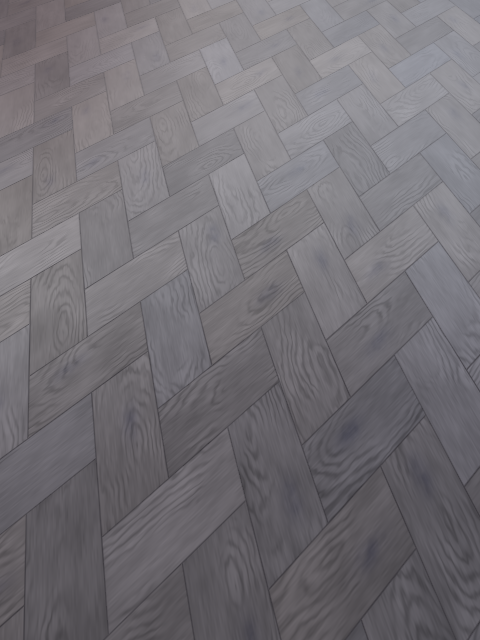
A WebGL 2 fragment shader for this texture:

```glsl
#version 300 es
precision highp float;
// Grey oak herringbone floor seen in perspective under soft window light.
// Each pixel is projected onto the floor plane, assigned to a 2:1 plank,
// then given that plank's tone, cone-cut wood grain, knot and dark joint.
uniform vec2 u_resolution;
out vec4 fragColor;

float hash(vec2 p) {
    vec3 h = fract(vec3(p.xyx) * 0.1031);
    h += dot(h, h.yzx + 33.33);
    return fract((h.x + h.y) * h.z);
}

float noise(vec2 p) {
    vec2 i = floor(p), f = fract(p);
    f = f * f * (3.0 - 2.0 * f);
    return mix(mix(hash(i), hash(i + vec2(1, 0)), f.x),
               mix(hash(i + vec2(0, 1)), hash(i + vec2(1, 1)), f.x), f.y);
}

float fbm(vec2 p) {
    float sum = 0.0, amp = 0.5;
    for (int i = 0; i < 4; i++) {
        sum += amp * noise(p);
        p = p * 2.03 + 17.3;
        amp *= 0.5;
    }
    return sum;
}

// Floor position to plank position (along 0..2, across 0..1) and plank id.
vec2 herringbone(vec2 f, out vec2 id) {
    float row = floor(f.y);
    float x = mod(f.x + row, 4.0);
    if (x < 2.0) {
        id = vec2(floor(f.x - x + 0.5), row) * 2.0;
        return vec2(x, fract(f.y));
    }
    float lower = step(3.0, x);
    id = vec2(floor(f.x), row - lower) * 2.0 + 1.0;
    return vec2(fract(f.y) + lower, fract(x));
}

// Darkness of the grain: nested arches, fine pores and cloudy stains.
float woodGrain(vec2 p, vec2 id, float px) {
    vec2 seed = id * 7.31 + 130.0;
    float warp = noise(p * vec2(1.3, 2.0) + seed) + 0.25 * noise(p * vec2(4, 7) + seed);
    vec2 heart = vec2(2.0 * hash(seed), 0.2 + 0.6 * hash(seed + 5.0));
    float radius = length((p - heart) * vec2(0.28, 1.0));
    float phase = radius * 11.0 + warp * 2.6 + 0.35 * noise(p * vec2(9, 25) + seed);
    float ring = pow(0.5 + 0.5 * cos(6.2832 * phase), 2.0) - 0.375;
    ring *= smoothstep(0.38, 0.62, fbm(p * vec2(1.3, 2.0) + seed + 40.0));
    float pores = noise(p * vec2(7, 48) + seed) - 0.5;
    float streak = fbm(p * vec2(2, 12) + seed + 9.0) - 0.47;
    float stain = fbm(p * vec2(1.5, 2.5) + seed + 70.0) - 0.47;
    return 0.068 * ring * (1.0 - smoothstep(0.03, 0.09, px))
         + 0.035 * pores * (1.0 - smoothstep(0.015, 0.06, px))
         + 0.05 * streak + 0.09 * stain;
}

// Soft round pool of light.
float glow(vec2 d, float tightness) {
    return exp(-tightness * dot(d, d));
}

void main() {
    vec2 q = gl_FragCoord.xy / u_resolution;
    q = vec2(q.x * 0.75, 1.0 - q.y);

    // Perspective: columns are the two plank directions and the anchor.
    mat3 view = mat3(0.0938, -0.0303, 0.0533,
                    -0.0052, 0.0382, -0.0786,
                     0.4076, 0.5104, 1.0);
    vec3 hit = inverse(view) * vec3(q, 1.0);
    vec2 floorPos = hit.xy / hit.z + vec2(2.0, 0.0);
    float px = 0.7 * length(fwidth(floorPos));

    vec2 id;
    vec2 p = herringbone(floorPos, id);
    float haze = 1.0 - smoothstep(0.0, 0.6, q.y);

    // Window light: pale haze far away, dim near and in the far left corner.
    float light = mix(0.575, 0.372, smoothstep(0.08, 0.82, q.y));
    float corner = glow(q, 11.0);
    light -= 0.18 * corner;
    light += 0.05 * glow(q - vec2(0.34, 0.07), 35.0);
    light += 0.06 * glow(q - vec2(0.0, 0.43), 14.0);
    light -= 0.025 * smoothstep(0.45, 0.75, length(q - vec2(0.3, 0.4)));

    // Plank tone and grain, softened by the haze.
    float tone = hash(id + 211.0) - 0.5;
    float value = light * (1.0 + tone * mix(0.17, 0.11, haze));
    value -= woodGrain(p, id, px) * mix(1.0, 0.6, haze);

    // Warm or cool tint per plank, reddish in the dim corner.
    float warmth = hash(id + 87.0) - 0.5;
    vec3 tint = mix(vec3(1.0, 0.962, 1.01), vec3(1.0, 0.99, 1.02), smoothstep(0.37, 0.55, light));
    tint += vec3(0.02, 0.0, -0.03) * warmth;
    tint += vec3(-0.015, 0.0, 0.02) * smoothstep(0.4, 0.75, q.x);
    tint += vec3(0.05, -0.01, -0.03) * corner;
    vec3 color = value * tint;

    // A bluish smoky knot on some planks.
    vec2 knot = p - vec2(0.4 + 1.2 * hash(id + 31.0), 0.3 + 0.4 * hash(id + 53.0));
    float smoke = glow(knot * vec2(4, 8), 1.0) * fbm(p * 7.0 + id);
    color -= vec3(0.11, 0.10, 0.07) * smoke * step(0.5, hash(id + 19.0)) * (1.0 - 0.5 * haze);

    // Thin joints with a faint soft bevel and uneven darkness.
    float edge = min(min(p.x, 2.0 - p.x), min(p.y, 1.0 - p.y));
    float joint = clamp((0.008 - edge) / px + 0.5, 0.0, 1.0);
    joint *= (0.55 + 0.45 * noise(floorPos * 1.7 + 60.0)) * mix(0.8, 0.42, haze);
    color *= 1.0 - 0.03 * exp(-edge * 35.0);
    color = mix(color, vec3(0.20, 0.19, 0.21) + 0.13 * haze, joint);

    fragColor = vec4(color, 1.0);
}
```
